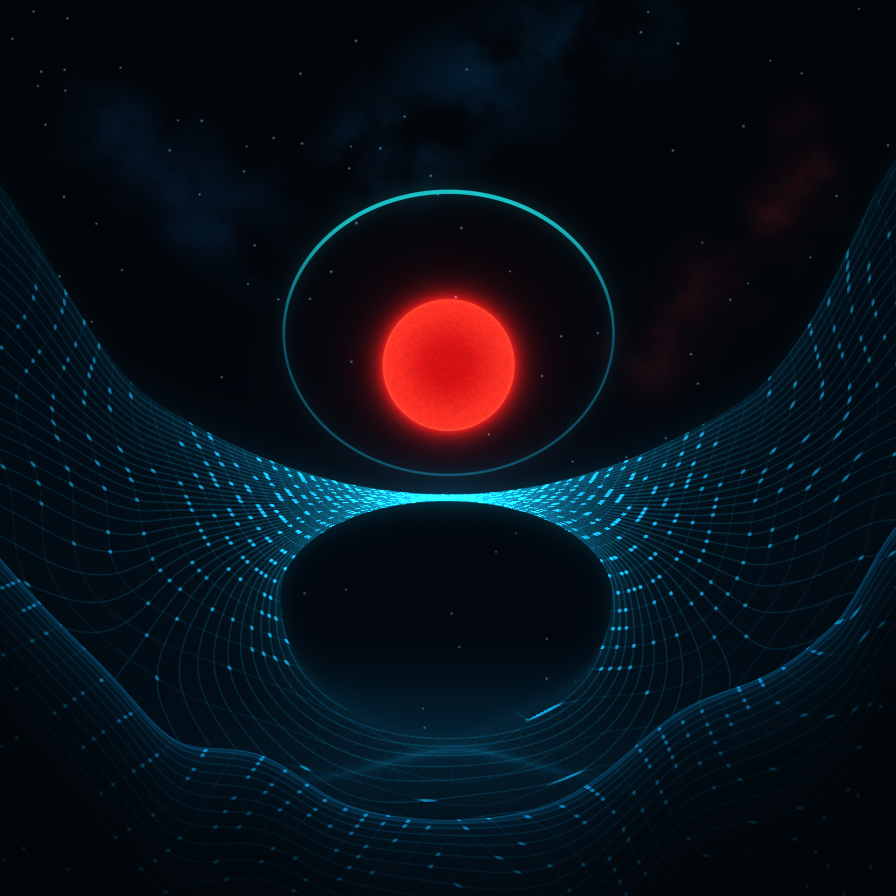
A WebGL 2 fragment shader for this background:

```glsl
#version 300 es
precision highp float;
// A red sun inside a cyan ring above a wireframe sheet that pinches at a throat.
// Height curves and ellipses bound the sheet; its mesh lines are contours of a
// field blended between those bounds. Noise adds faint nebulae and stars.
uniform vec2 u_resolution;
out vec4 fragColor;

float hash(vec2 p) {
    return fract(sin(dot(p, vec2(127.1, 311.7))) * 43758.5453);
}

float noise(vec2 p) {
    vec2 i = floor(p), f = fract(p);
    f = f * f * (3.0 - 2.0 * f);
    return mix(mix(hash(i), hash(i + vec2(1, 0)), f.x),
               mix(hash(i + vec2(0, 1)), hash(i + vec2(1, 1)), f.x), f.y);
}

float fbm(vec2 p) {
    float sum = 0.0, amp = 0.5;
    for (int i = 0; i < 5; i++) {
        sum += amp * noise(p);
        p = mat2(1.6, 1.2, -1.2, 1.6) * p;
        amp *= 0.5;
    }
    return sum;
}

float bump(float x, float center, float width) {
    float t = (x - center) / width;
    return exp(-t * t);
}

// Approximate signed distance to an ellipse
float ellipse(vec2 p, vec2 radii) {
    float f = length(p / radii);
    return f * (f - 1.0) / max(length(p / (radii * radii)), 0.001);
}

// Thin lines at whole values of v, with a constant width on the canvas
float lines(float v, float width) {
    float px = 1.0 / u_resolution.y;
    float slope = max(length(vec2(dFdx(v), dFdy(v))) / px, 0.001);
    float d = abs(fract(v - 0.5) - 0.5) / slope;
    float line = 1.0 - smoothstep(width - px * 0.5, width + px, d);
    return mix(line, min(2.0 * width * slope, 0.6), smoothstep(0.25, 0.6, slope * px));
}

// Crossing lines plus bright dots on some of their crossings
float mesh(vec2 g) {
    float u = lines(g.x, 0.0006), v = lines(g.y, 0.0005);
    float dots = lines(g.x, 0.0017) * lines(g.y, 0.0017);
    return u * 0.55 + v * 0.3 + dots * 2.2 * step(0.6, hash(floor(g + 0.5)));
}

// Soft cloud along the segment from a to b
float streak(vec2 p, vec2 a, vec2 b, float width) {
    vec2 ab = b - a;
    float t = clamp(dot(p - a, ab) / dot(ab, ab), 0.0, 1.0);
    float d = length(p - a - ab * t) + (fbm(p * 9.0) - 0.5) * 0.12;
    return exp(-d * d / (width * width)) * smoothstep(0.25, 0.75, fbm(p * 14.0 + 3.0));
}

float stars(vec2 p, float scale) {
    vec2 cell = floor(p * scale);
    vec2 spot = 0.2 + 0.6 * vec2(hash(cell + 3.1), hash(cell + 8.7));
    float d = length(fract(p * scale) - spot) / scale;
    float size = 0.0008 + 0.0008 * hash(cell + 5.3);
    return smoothstep(size + 1.0 / u_resolution.y, 0.0, d) * step(0.86, hash(cell));
}

void main() {
    vec2 p = gl_FragCoord.xy / u_resolution;
    float px = 1.0 / u_resolution.y;
    float side = abs(p.x - 0.5);
    float throat = length((p - vec2(0.5, 0.444)) * vec2(1.0, 1.3));

    // Sky, nebulae and stars
    vec3 col = mix(vec3(0.005, 0.018, 0.032), vec3(0.008, 0.035, 0.07), exp(-throat * 4.0));
    col += vec3(0.01, 0.10, 0.17) * streak(p, vec2(0.42, 0.83), vec2(0.70, 0.98), 0.055);
    col += vec3(0.01, 0.06, 0.11) * streak(p, vec2(0.13, 0.85), vec2(0.28, 0.73), 0.05);
    col += vec3(0.14, 0.03, 0.04) * streak(p, vec2(0.72, 0.62), vec2(0.91, 0.81), 0.04);
    col += vec3(0.25, 0.38, 0.45) * stars(p, 34.0);

    // Ring, brighter and thicker at the top
    float ring = abs(ellipse(p - vec2(0.5007, 0.628), vec2(0.184, 0.158)));
    float top = smoothstep(0.6, 0.79, p.y);
    float stroke = mix(0.0011, 0.0021, top);
    vec3 ringColor = mix(vec3(0.03, 0.30, 0.38), vec3(0.10, 0.76, 0.78), top);
    col += ringColor * 0.16 * exp(-ring / 0.009);
    col = mix(col, ringColor, 1.0 - smoothstep(stroke - px * 0.5, stroke + px, ring));

    // Sun with a hot rim, grain and halo
    float sun = length(p - vec2(0.5007, 0.5925)) - 0.0735;
    float halo = max(sun, 0.0);
    col += vec3(0.75, 0.07, 0.05) * exp(-halo / 0.011) + vec3(0.11, 0.008, 0.012) * exp(-halo / 0.045);
    vec3 sunColor = mix(vec3(0.84, 0.07, 0.08), vec3(1.0, 0.20, 0.15), smoothstep(-0.06, -0.004, sun));
    sunColor += vec3(0.0, 0.12, 0.07) * exp(-abs(sun) / 0.002);
    sunColor *= 0.95 + 0.1 * noise(p * 400.0);
    col = mix(col, sunColor, smoothstep(px, -px, sun));

    // Sheet between its upper edge and the hole
    float edge = 0.448 + 0.97 * side * side + 0.11 * smoothstep(0.33, 0.53, side);
    edge += 0.03 * smoothstep(0.9, 1.0, p.x);
    float below = edge - p.y;
    vec2 q = p - vec2(0.498, 0.335);
    float hole = ellipse(q, vec2(0.185, q.y > 0.0 ? 0.106 : 0.158));
    float around = (length(q / vec2(0.185, q.y > 0.0 ? 0.106 : 0.158)) - 1.0) * 0.15;
    float blend = max(below, 0.0) / (max(below, 0.0) + max(around, 0.0) + 0.001);
    float wave = 0.5 * sin(p.x * 19.0 + p.y * 9.0) + 0.3 * sin(p.y * 31.0);
    float net = mesh(vec2(blend * 34.0 + wave, log(throat + 0.03) * 13.0 + wave + blend * 5.0));
    float near = exp(-throat * 6.0);
    float rim = exp(-max(below, 0.0) / 0.028) + 0.8 * exp(-max(hole, 0.0) / 0.022);
    float floorLight = bump(p.y, 0.14, 0.07) * bump(p.x, 0.5, 0.3);
    vec3 sheet = vec3(0.006, 0.04, 0.07) + vec3(0.01, 0.07, 0.10) * (near + 0.7 * floorLight);
    sheet += vec3(0.015, 0.16, 0.21) * rim * (0.25 + 1.5 * near);
    sheet += vec3(0.03, 0.27, 0.36) * net * (0.4 + 1.8 * near);
    sheet += vec3(0.08, 0.42, 0.42) * exp(-throat * 15.0);
    sheet *= 0.88 + 0.24 * hash(floor(p * 512.0));
    float hill = 0.127 + 0.036 * bump(p.x, 0.51, 0.11) - p.y;
    sheet += vec3(0.01, 0.14, 0.19) * exp(-abs(hill) / 0.005) * bump(p.x, 0.5, 0.15);
    col += vec3(0.01, 0.15, 0.20) * exp(-max(-below, 0.0) / 0.018) * (0.1 + near);

    // View through the hole, misty at its foot
    vec3 inside = vec3(0.006, 0.026, 0.052) + vec3(0.005, 0.08, 0.115) * smoothstep(0.30, 0.18, p.y);
    inside += vec3(0.01, 0.16, 0.20) * exp(min(hole, 0.0) / 0.012) * (0.12 + near);
    inside += vec3(0.2, 0.28, 0.32) * stars(p + 0.37, 30.0);
    float fade = px + 0.03 * smoothstep(0.26, 0.2, p.y) * smoothstep(0.48, 0.58, p.x);
    sheet = mix(inside, sheet, smoothstep(-fade, px, hole));
    col = mix(col, sheet, smoothstep(-px, px, below));

    // Front ridge
    float ridge = 0.085 + 1.17 * side * side + 0.043 * bump(p.x, 0.76, 0.09);
    ridge += 0.022 * bump(p.x, 0.30, 0.06) - 0.02 * bump(p.x, 0.19, 0.05);
    ridge += 0.035 * smoothstep(0.93, 1.0, p.x);
    float depth = ridge - p.y;
    float shade = exp(-max(depth, 0.0) / 0.075);
    float bend = 0.6 * sin(p.x * 16.0 + depth * 12.0);
    float grid = mesh(vec2(sqrt(max(depth, 0.0) + 0.002) * 32.0 + bend, p.x * 36.0 + depth * 22.0 * sign(0.5 - p.x) + bend));
    vec3 front = vec3(0.004, 0.018, 0.032) + vec3(0.006, 0.07, 0.11) * shade;
    front += vec3(0.02, 0.20, 0.29) * grid * (0.1 + 0.65 * shade);
    front += vec3(0.01, 0.15, 0.22) * exp(-abs(depth) / 0.004);
    col = mix(col, front, smoothstep(-px, px, depth));

    fragColor = vec4(col, 1.0);
}
```
